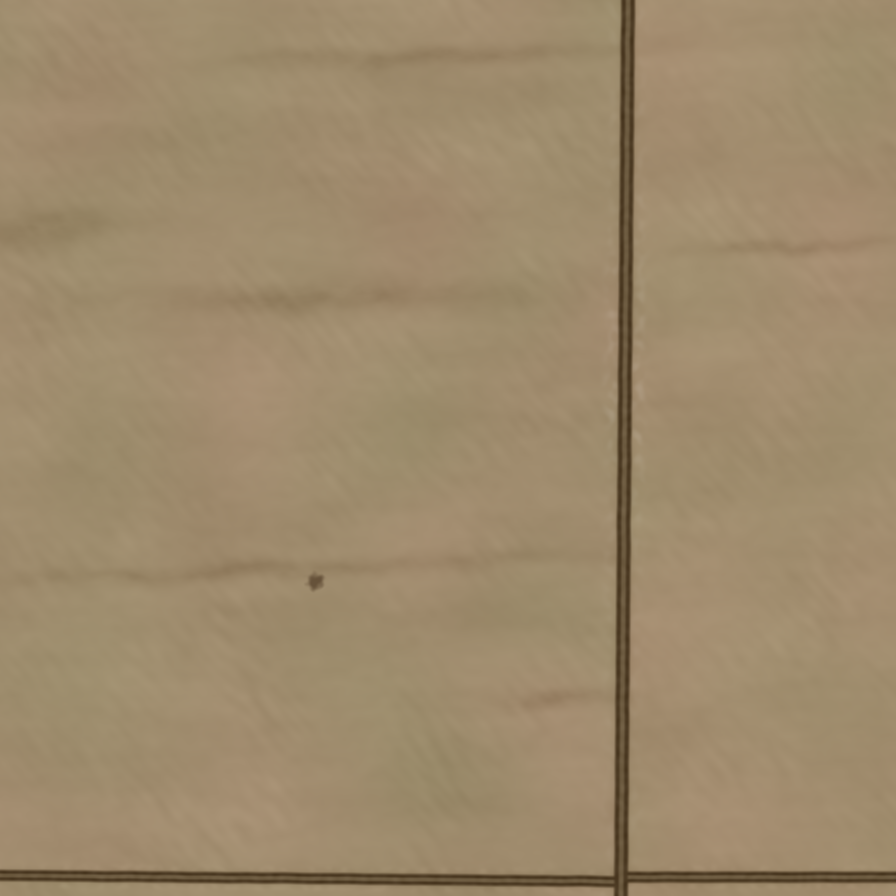
Write a Shadertoy shader that draws this texture.

```glsl
// Beige stone tiles with faint level veins, slanted scuffs and dark grooved joints.

vec2 hash2(vec2 p) {
    p = vec2(dot(p, vec2(127.1, 311.7)), dot(p, vec2(269.5, 183.3)));
    return 2.0 * fract(sin(p) * 43758.545) - 1.0;
}

// Gradient noise, roughly -0.7 to 0.7
float noise(vec2 p) {
    vec2 i = floor(p), f = p - i;
    vec2 u = f * f * f * (f * (f * 6.0 - 15.0) + 10.0);
    vec2 e = vec2(0.0, 1.0);
    return mix(mix(dot(hash2(i), f), dot(hash2(i + e.yx), f - e.yx), u.x),
               mix(dot(hash2(i + e.xy), f - e.xy), dot(hash2(i + e.yy), f - e.yy), u.x), u.y);
}

float fbm(vec2 p) {
    float sum = 0.0, amp = 0.6;
    for (int i = 0; i < 4; i++) {
        sum += amp * noise(p);
        p = mat2(1.6, 1.2, -1.2, 1.6) * p + 7.3;
        amp *= 0.5;
    }
    return sum;
}

// Stone surface: clouds, bedding streaks, scuffs and tint patches
vec3 stone(vec2 p) {
    vec3 col = vec3(0.625, 0.55, 0.43);
    float clouds = fbm(p * 5.0 + 3.0);
    float bedding = fbm(vec2(p.x * 3.0, p.y * 14.0) + 11.0);
    vec2 slant = vec2(dot(p, vec2(0.66, -0.75)), dot(p, vec2(0.75, 0.66)));
    float scuffs = noise(slant * vec2(24.0, 85.0)) * smoothstep(-0.3, 0.4, noise(p * 9.0 + 5.0));
    float tint = noise(p * 5.5 + 31.0);
    col += 0.045 * clouds + 0.055 * bedding + 0.035 * scuffs;
    col += 0.012 * noise(p * vec2(55.0, 70.0));
    col += tint * vec3(0.03, -0.012, 0.012);
    return col;
}

// Brown veins: centre, half length, half thickness of each
float veins(vec2 p) {
    vec4 vein[6] = vec4[6](
        vec4(0.48, 0.938, 0.20, 0.010), vec4(0.36, 0.668, 0.20, 0.018),
        vec4(0.30, 0.362, 0.30, 0.010), vec4(0.62, 0.220, 0.08, 0.012),
        vec4(0.05, 0.745, 0.08, 0.020), vec4(0.88, 0.725, 0.13, 0.009));
    float sum = 0.0;
    for (int i = 0; i < 6; i++) {
        vec2 d = p - vein[i].xy;
        d.y += 0.02 * fbm(p * 9.0 + float(i)) - 0.035 * d.x;
        d /= vein[i].zw;
        sum += exp(-dot(d, d)) * (0.65 + 0.9 * fbm(p * vec2(22.0, 40.0)));
    }
    return max(sum, 0.0);
}

// Groove across a joint: dark walls around a paler bed
vec3 groove(float d, float halfWidth, float grain) {
    float wall = smoothstep(0.1, 0.6, abs(d) / halfWidth);
    return mix(vec3(0.43, 0.36, 0.255), vec3(0.29, 0.22, 0.13), wall) + 0.05 * grain;
}

void mainImage(out vec4 fragColor, in vec2 fragCoord) {
    vec2 uv = fragCoord / iResolution.xy;
    float soft = 0.0015 + 0.7 / iResolution.y;

    // Signed distances to the slightly tilted joints
    float dx = uv.x - 0.693 - 0.008 * uv.y + 0.0008 * noise(vec2(uv.y * 30.0, 2.0));
    float side = step(0.0, dx);
    float dy = uv.y - mix(0.023 - 0.010 * uv.x, 0.021, side);
    dy += 0.0008 * noise(vec2(uv.x * 30.0, 8.0));
    vec2 tile = vec2(side, step(0.0, dy));

    // Each tile reads its own part of the stone
    vec3 col = stone(uv + tile * vec2(3.7, 5.1));
    col += vec3(0.008, 0.003, 0.003) * side;
    col -= vec3(0.075, 0.08, 0.08) * veins(uv) * tile.y;

    // Small pit with a ragged rim
    vec2 pit = uv - vec2(0.352, 0.351);
    float pitDist = length(pit * vec2(1.0, 1.15)) + 0.007 * noise(uv * 130.0);
    col = mix(col, vec3(0.36, 0.28, 0.19), 0.85 * (1.0 - smoothstep(0.003, 0.014, pitDist)));

    // Pale chipped edges, strongest halfway up the upright joint
    float chips = smoothstep(-0.2, 0.5, noise(uv * vec2(90.0, 75.0)));
    float edge = exp(-pow((abs(dx) - 0.014) / 0.009, 2.0));
    float worn = 0.3 + 0.7 * exp(-pow((uv.y - 0.58) / 0.16, 2.0));
    col += vec3(0.045, 0.055, 0.07) * edge * chips * worn;
    col += 0.025 * exp(-pow((abs(dy) - 0.010) / 0.004, 2.0)) * chips;

    // Soft shade beside the joints, then the joints themselves
    col -= 0.05 * exp(-max(abs(dx) - 0.007, 0.0) / 0.003);
    col -= 0.05 * exp(-max(abs(dy) - 0.006, 0.0) / 0.003);
    float grain = noise(uv * 110.0);
    float across = 1.0 - smoothstep(0.006 - soft, 0.006 + soft, abs(dy));
    float upright = 1.0 - smoothstep(0.0075 - soft, 0.0075 + soft, abs(dx));
    col = mix(col, groove(dy, 0.006, grain), across);
    col = mix(col, groove(dx, 0.0075, grain), upright);

    fragColor = vec4(clamp(col, 0.0, 1.0), 1.0);
}
```
